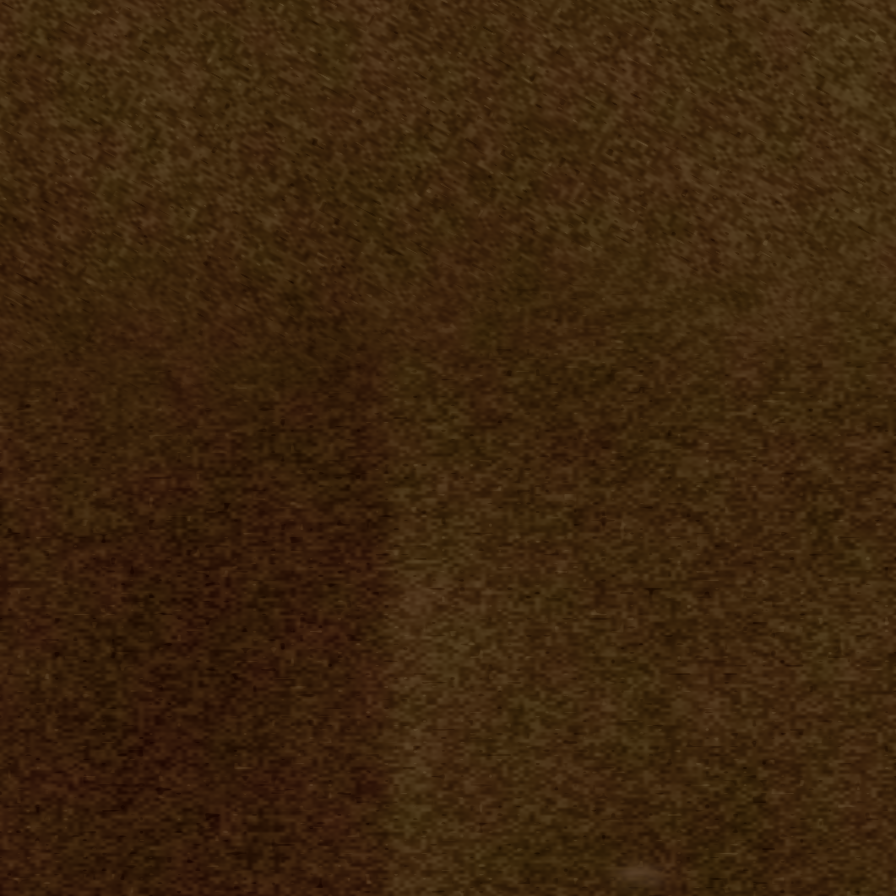
This texture is drawn by a Shadertoy shader. Its source:

```glsl
// Dark brown suede with fine streaky grain, a soft vertical fold and a shaded lower left.

const vec3 DEEP_BROWN = vec3(0.170, 0.092, 0.020);
const vec3 WARM_BROWN = vec3(0.247, 0.154, 0.050);
const vec3 PALE_BROWN = vec3(0.305, 0.214, 0.104);
const vec3 SMEAR_COLOR = vec3(0.37, 0.27, 0.18);
const vec3 RED_TINT = vec3(0.014, -0.008, 0.010);

const vec2 FINE_GRAIN = vec2(165.0, 260.0);   // cells per canvas
const vec2 COARSE_GRAIN = vec2(75.0, 115.0);
const vec2 SPECK_CELLS = vec2(95.0, 210.0);
const float FINE_STRENGTH = 0.43;
const float COARSE_STRENGTH = 0.23;
const float SPECK_STRENGTH = 0.45;
const float NAP_ANGLE = 0.50;                 // tilt of the upper grain
const float FOLD_X = 0.437;
const vec2 SMEAR_POS = vec2(0.715, 0.022);
const vec2 SMEAR_SIZE = vec2(0.026, 0.013);

float hash(vec2 cell) {
    vec3 h = fract(cell.xyx * vec3(0.1031, 0.1030, 0.0973));
    h += dot(h, h.yzx + 33.33);
    return fract((h.x + h.y) * h.z);
}

// Smooth value noise from -1 to 1.
float noise(vec2 p) {
    vec2 cell = floor(p);
    vec2 f = fract(p);
    f = f * f * (3.0 - 2.0 * f);
    float low = mix(hash(cell), hash(cell + vec2(1, 0)), f.x);
    float high = mix(hash(cell + vec2(0, 1)), hash(cell + vec2(1, 1)), f.x);
    return 2.0 * mix(low, high, f.y) - 1.0;
}

float cloud(vec2 p) {
    float sum = 0.0;
    float weight = 0.5;
    for (int i = 0; i < 4; i++) {
        sum += weight * noise(p);
        p = p * 2.03 + 17.3;
        weight *= 0.55;
    }
    return sum;
}

mat2 rotation(float angle) {
    float c = cos(angle);
    float s = sin(angle);
    return mat2(c, -s, s, c);
}

// Short streaks with sparse dark pits and a few light flecks.
float grain(vec2 p) {
    float streaks = FINE_STRENGTH * noise(p * FINE_GRAIN + 41.0)
                  + COARSE_STRENGTH * noise(p * COARSE_GRAIN + 83.0);
    float pits = smoothstep(0.68, 0.95, noise(p * SPECK_CELLS + 131.0));
    float flecks = smoothstep(0.76, 0.98, noise(p * SPECK_CELLS + 277.0));
    return streaks + SPECK_STRENGTH * (flecks - pits);
}

// Lower-left shade, ending at the fold.
float foldShade(vec2 p) {
    float edge = FOLD_X + 0.008 * noise(vec2(p.y * 7.0, 3.0));
    float left = 1.0 - smoothstep(edge - 0.035, edge + 0.015, p.x);
    return left * (1.0 - smoothstep(0.22, 0.88, p.y));
}

// Broad light and dark areas.
float broadTone(vec2 p) {
    float tone = 0.49 + 0.17 * smoothstep(0.45, 1.0, p.y);
    tone -= 0.31 * foldShade(p);
    float ridge = smoothstep(FOLD_X - 0.02, FOLD_X + 0.02, p.x)
                * (1.0 - smoothstep(FOLD_X + 0.02, FOLD_X + 0.22, p.x));
    tone += 0.17 * ridge * (1.0 - smoothstep(0.35, 0.75, p.y));
    vec2 hollow = (p - vec2(0.37, 0.68)) / vec2(0.10, 0.22);
    tone -= 0.12 * exp(-dot(hollow, hollow));
    tone += 0.07 * smoothstep(0.75, 1.0, p.x);
    return tone + 0.20 * cloud(p * vec2(5.0, 4.0) + 9.0);
}

vec3 suedeColor(float tone) {
    vec3 dark = mix(DEEP_BROWN, WARM_BROWN, tone / 0.58);
    vec3 light = mix(WARM_BROWN, PALE_BROWN, (tone - 0.58) / 0.42);
    return tone < 0.58 ? dark : light;
}

void mainImage(out vec4 fragColor, in vec2 fragCoord) {
    vec2 p = fragCoord / iResolution.y;

    // The nap lies flat below and leans upward to the right above.
    float lean = smoothstep(0.50, 0.75, p.y + 0.1 * noise(p * 6.0));
    float nap = mix(grain(p), grain(rotation(-NAP_ANGLE) * p + 5.0), lean);
    float tone = clamp(broadTone(p) + nap, -0.55, 1.45);
    vec3 color = suedeColor(tone);

    // Faint patches of warmer dye.
    color += RED_TINT * (0.6 * noise(p * 24.0 + 61.0) + 0.7 * foldShade(p));

    // Small pale scuff near the lower edge.
    vec2 d = (p - SMEAR_POS) / SMEAR_SIZE;
    float smear = exp(-dot(d, d)) * (0.65 + 0.5 * noise(p * vec2(60.0, 150.0)));
    color = mix(color, SMEAR_COLOR, clamp(smear, 0.0, 1.0));

    fragColor = vec4(clamp(color, 0.0, 1.0), 1.0);
}
```
